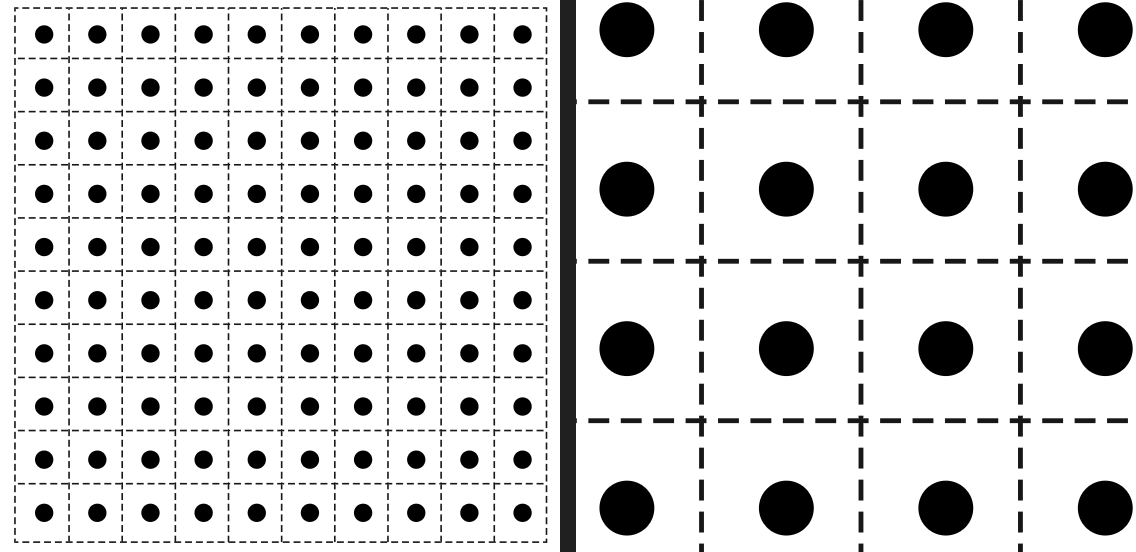
Left: the whole. Right: its middle third, enlarged.
This pattern is drawn by a Shadertoy shader. Its source:

```glsl
// Lengths are in grid cells, measured from the top left of the canvas.
const float CELLS = 10.0;
const float CELLS_PER_HEIGHT = 10.385;
const float DOT_RADIUS = 0.172;
const float LINE_HALF_WIDTH = 0.0152;
const float DASH_LENGTH = 0.131;
const vec2 FRAME_MIN = vec2(0.2816, 0.1511);
const vec2 FRAME_MAX = vec2(10.2816, 10.199);
const vec2 FIRST_DOT = vec2(0.831, 0.648);
const vec2 FIRST_LINE = vec2(1.299, 1.100);
const vec3 PAPER = vec3(1.0);
const vec3 LINE_INK = vec3(0.09);
const vec3 DOT_INK = vec3(0.0);

float coverage(float dist, float pixel) {
    return clamp(0.5 - dist / pixel, 0.0, 1.0);
}

// Offset from the nearest of count evenly spaced marks, one cell apart
float nearestOffset(float x, float first, float count) {
    float index = clamp(round(x - first), 0.0, count - 1.0);
    return x - first - index;
}

// Coverage of a dash train along one axis, centred on phase
float dashes(float along, float phase, float period, float pixel) {
    float offset = along - phase;
    offset -= period * round(offset / period);
    return coverage(abs(offset) - 0.5 * DASH_LENGTH, pixel);
}

float span(float along, float low, float high, float pixel) {
    return coverage(max(low - along, along - high), pixel);
}

float stroke(float across, float pixel) {
    return coverage(abs(across) - LINE_HALF_WIDTH, pixel);
}

// One pair of opposite frame sides, with a dash at each corner
float frameSides(float along, float across, vec2 alongRange, vec2 acrossRange,
                 float repeats, float pixel) {
    float period = (alongRange.y - alongRange.x) / repeats;
    float sides = max(stroke(across - acrossRange.x, pixel),
                      stroke(across - acrossRange.y, pixel));
    vec2 ends = alongRange + vec2(-LINE_HALF_WIDTH, LINE_HALF_WIDTH);
    return sides * dashes(along, alongRange.x, period, pixel)
                 * span(along, ends.x, ends.y, pixel);
}

// Parallel inner lines sharing one dash phase
float innerLines(float along, float across, float firstLine, vec2 range,
                 float dashStart, float period, float pixel) {
    float offset = nearestOffset(across, firstLine, CELLS - 1.0);
    return stroke(offset, pixel)
         * dashes(along, dashStart + 0.5 * DASH_LENGTH, period, pixel)
         * span(along, range.x, range.y, pixel);
}

float dotGrid(vec2 p, float pixel) {
    vec2 offset = vec2(nearestOffset(p.x, FIRST_DOT.x, CELLS),
                       nearestOffset(p.y, FIRST_DOT.y, CELLS));
    return coverage(length(offset) - DOT_RADIUS, pixel);
}

void mainImage(out vec4 fragColor, in vec2 fragCoord) {
    float pixel = CELLS_PER_HEIGHT / iResolution.y;
    vec2 p = vec2(fragCoord.x, iResolution.y - fragCoord.y) * pixel;
    vec2 rangeX = vec2(FRAME_MIN.x, FRAME_MAX.x);
    vec2 rangeY = vec2(FRAME_MIN.y, FRAME_MAX.y);

    // Dashed frame
    float lines = frameSides(p.x, p.y, rangeX, rangeY, 49.0, pixel);
    lines = max(lines, frameSides(p.y, p.x, rangeY, rangeX, 50.0, pixel));

    // Dashed cell borders
    lines = max(lines, innerLines(p.x, p.y, FIRST_LINE.y, rangeX, 0.3365, 0.2033, pixel));
    lines = max(lines, innerLines(p.y, p.x, FIRST_LINE.x, rangeY, 0.254, 0.2005, pixel));

    // Ink on paper
    vec3 color = mix(PAPER, LINE_INK, lines);
    color = mix(color, DOT_INK, dotGrid(p, pixel));
    fragColor = vec4(color, 1.0);
}
```
